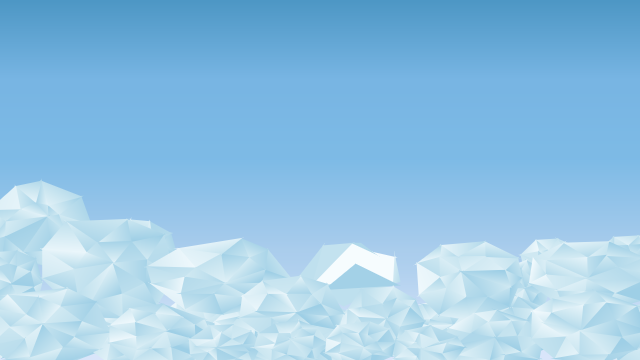
Reproduce this background procedurally as a WebGL 1 fragment shader.

```glsl
precision highp float;
uniform vec2 u_resolution;

const float TAU = 6.28319;
const float SIDES = 9.0;          // corners around each boulder
const float CORNER_JITTER = 0.5;  // share of a sector a corner may wander
const float TONE_SPREAD = 0.75;   // contrast inside and between facets
const float BASE_TONE = 0.40;
const vec2 LIGHT_SLOPE = vec2(-0.20, 0.08);

const vec3 SKY_TOP = vec3(0.30, 0.59, 0.77);
const vec3 SKY_UPPER = vec3(0.47, 0.71, 0.89);
const vec3 SKY_MIDDLE = vec3(0.49, 0.73, 0.90);
const vec3 SKY_LOW = vec3(0.66, 0.80, 0.925);
const vec3 SKY_BASE = vec3(0.85, 0.90, 0.98);
const vec3 ICE_DEEP = vec3(0.62, 0.81, 0.90);
const vec3 ICE_PALE = vec3(0.80, 0.905, 0.945);
const vec3 ICE_WHITE = vec3(0.97, 0.99, 1.0);

float hash(float n) {
  return fract(sin(n * 12.9898 + 4.137) * 43758.55);
}

vec3 hash3(float n) {
  return vec3(hash(n), hash(n + 0.37), hash(n + 0.71));
}

float cross2(vec2 a, vec2 b) {
  return a.x * b.y - a.y * b.x;
}

vec3 skyColor(float y) {
  vec3 c = mix(SKY_BASE, SKY_LOW, smoothstep(0.0, 0.34, y));
  c = mix(c, SKY_MIDDLE, clamp((y - 0.31) / 0.25, 0.0, 1.0));
  c = mix(c, SKY_UPPER, smoothstep(0.56, 0.78, y));
  return mix(c, SKY_TOP, clamp((y - 0.78) / 0.22, 0.0, 1.0));
}

vec3 iceColor(float tone) {
  vec3 c = mix(ICE_DEEP, ICE_PALE, clamp(tone * 2.0, 0.0, 1.0));
  return mix(c, ICE_WHITE, clamp(tone * 2.0 - 1.0, 0.0, 1.0));
}

// Triangle with a tone at each corner; one pixel of overlap hides seams.
void facet(inout vec3 col, vec2 p, vec2 a, vec2 b, vec2 c, vec3 tones) {
  float area = cross2(b - a, c - a);
  vec3 edge = vec3(cross2(c - b, p - b), cross2(a - c, p - c), cross2(b - a, p - a));
  vec3 inside = edge * sign(area) / vec3(length(c - b), length(a - c), length(b - a));
  float depth = min(inside.x, min(inside.y, inside.z));
  float cover = clamp(depth * u_resolution.y + 1.0, 0.0, 1.0);
  if (cover > 0.0) col = mix(col, iceColor(dot(edge / area, tones)), cover);
}

vec2 corner(float i, float offset, float seed, float nearR, float farR) {
  float n = mod(i, SIDES) + seed * 17.0 + offset * 50.0;
  float angle = (i + offset + CORNER_JITTER * (hash(n) - 0.5)) * TAU / SIDES;
  return mix(nearR, farR, hash(n + 0.53)) * vec2(cos(angle), sin(angle));
}

// Facet in the boulder's local space, lit by the way it faces.
void litFacet(inout vec3 col, vec2 p, vec4 shape, vec2 a, vec2 b, vec2 c, float seed) {
  float base = BASE_TONE + dot((a + b + c) / 3.0, LIGHT_SLOPE);
  vec3 tones = base + TONE_SPREAD * (hash3(seed) - 0.5);
  facet(col, p, shape.xy + shape.zw * a, shape.xy + shape.zw * b,
        shape.xy + shape.zw * c, tones);
}

// shape = centre.xy, radii.xy
void boulder(inout vec3 col, vec2 p, vec4 shape, float seed) {
  vec2 local = abs(p - shape.xy) / shape.zw;
  if (max(local.x, local.y) > 1.15) return;
  vec2 hub = 0.4 * (hash3(seed + 0.19).xy - 0.5);
  for (float i = 0.0; i < SIDES; i++) {
    vec2 out0 = corner(i, 0.0, seed, 0.95, 1.08);
    vec2 out1 = corner(i + 1.0, 0.0, seed, 0.95, 1.08);
    vec2 in0 = corner(i, 0.5, seed, 0.42, 0.80);
    vec2 in1 = corner(i + 1.0, 0.5, seed, 0.42, 0.80);
    float id = seed * 31.0 + i * 3.0;
    litFacet(col, p, shape, out0, out1, in0, id);
    litFacet(col, p, shape, out1, in1, in0, id + 1.0);
    litFacet(col, p, shape, hub, in0, in1, id + 2.0);
  }
}

// Hollow block with a bright wall and a blue peak inside it.
void hollowBlock(inout vec3 col, vec2 p) {
  vec2 foot = vec2(0.868, 0.208), shoulder = vec2(0.898, 0.317);
  vec2 crest = vec2(0.981, 0.324), rim = vec2(1.097, 0.285);
  vec2 heel = vec2(1.093, 0.213), peak = vec2(0.988, 0.266);
  vec2 pit = vec2(0.954, 0.150);
  facet(col, p, vec2(0.826, 0.225), shoulder, foot, vec3(0.36));
  facet(col, p, shoulder, crest, foot, vec3(0.40));
  facet(col, p, crest, vec2(1.035, 0.299), foot, vec3(0.98));
  facet(col, p, vec2(1.035, 0.299), rim, foot, vec3(0.98));
  facet(col, p, rim, heel, foot, vec3(0.98));
  facet(col, p, rim, vec2(1.111, 0.218), heel, vec3(0.6, 0.3, 0.5));
  facet(col, p, crest, vec2(1.002, 0.324), vec2(1.035, 0.299), vec3(0.2));
  facet(col, p, foot, heel, pit, vec3(0.35));
  facet(col, p, peak, vec2(0.903, 0.196), vec2(1.106, 0.208), vec3(0.05));
}

void main() {
  vec2 p = gl_FragCoord.xy / u_resolution.y;
  vec3 col = skyColor(p.y);

  // Skyline, left to right
  boulder(col, p, vec4(0.105, 0.38, 0.15, 0.11), 1.0);
  boulder(col, p, vec4(0.40, 0.30, 0.09, 0.09), 2.0);
  boulder(col, p, vec4(0.03, 0.22, 0.09, 0.085), 3.0);
  hollowBlock(col, p);
  boulder(col, p, vec4(1.75, 0.28, 0.09, 0.07), 4.0);
  boulder(col, p, vec4(1.53, 0.27, 0.08, 0.07), 5.0);
  boulder(col, p, vec4(1.46, 0.20, 0.07, 0.08), 6.0);

  // Rubble behind the large blocks
  for (float i = 0.0; i < 11.0; i++) {
    vec2 centre = vec2(i * 0.178, 0.065 + 0.03 * hash(i + 60.0));
    boulder(col, p, vec4(centre, 0.125, 0.085), 20.0 + i);
  }

  // Large blocks
  boulder(col, p, vec4(0.30, 0.255, 0.19, 0.145), 7.0);
  boulder(col, p, vec4(0.615, 0.23, 0.20, 0.107), 8.0);
  boulder(col, p, vec4(1.30, 0.225, 0.155, 0.11), 9.0);
  boulder(col, p, vec4(1.64, 0.235, 0.18, 0.10), 10.0);

  // Front row
  boulder(col, p, vec4(0.13, 0.09, 0.18, 0.112), 11.0);
  boulder(col, p, vec4(0.44, 0.07, 0.14, 0.083), 12.0);
  boulder(col, p, vec4(0.81, 0.14, 0.14, 0.088), 13.0);
  boulder(col, p, vec4(1.065, 0.11, 0.108, 0.10), 14.0);
  boulder(col, p, vec4(1.37, 0.05, 0.14, 0.083), 15.0);
  boulder(col, p, vec4(1.64, 0.09, 0.165, 0.10), 16.0);
  for (float i = 0.0; i < 4.0; i++) {
    boulder(col, p, vec4(0.62 + 0.19 * i, 0.02 + 0.03 * hash(i), 0.10, 0.06), 40.0 + i);
  }
  gl_FragColor = vec4(col, 1.0);
}
```
